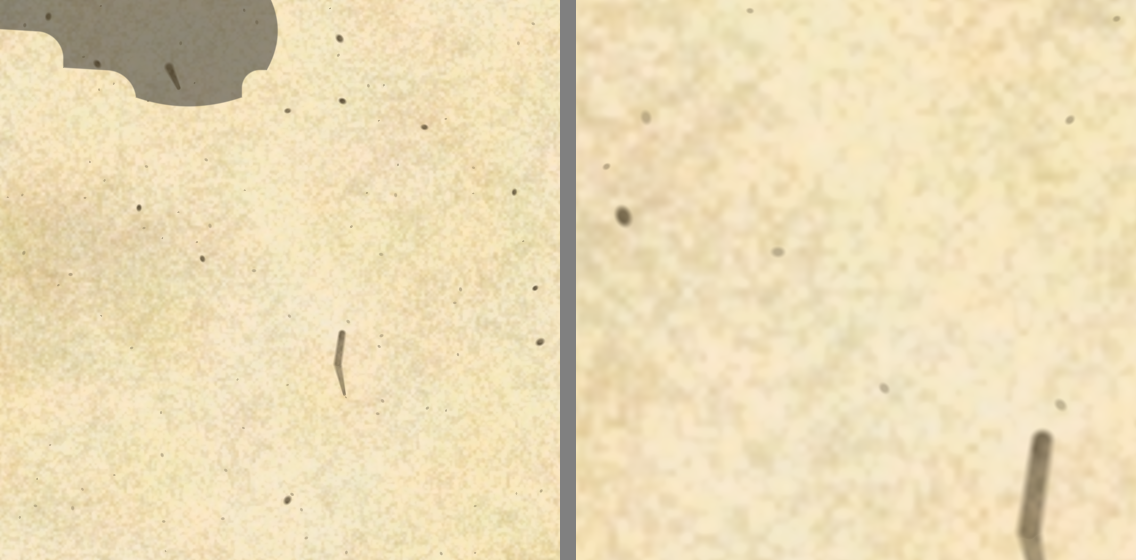
Left: the whole. Right: its middle third, enlarged.
This texture is drawn by a WebGL 2 fragment shader. Its source:

```glsl
#version 300 es
precision highp float;
// Aged cream paper with fine grain, dark specks, fibres and a scalloped grey patch.
uniform vec2 u_resolution;
out vec4 fragColor;

float hash(vec2 p) {
  vec3 q = fract(p.xyx * 0.1031);
  q += dot(q, q.yzx + 33.33);
  return fract((q.x + q.y) * q.z);
}

float noise(vec2 p) {
  vec2 i = floor(p), f = fract(p);
  f = f * f * (3.0 - 2.0 * f);
  return mix(mix(hash(i), hash(i + vec2(1, 0)), f.x),
             mix(hash(i + vec2(0, 1)), hash(i + vec2(1, 1)), f.x), f.y);
}

// Noise centred on zero
float signedNoise(vec2 p) { return noise(p) - 0.5; }

// One randomly turned oval in some of the grid cells
float specks(vec2 uv, float cells, float share, float radius) {
  vec2 grid = uv * cells, id = floor(grid) + cells * 3.7;
  vec2 jitter = vec2(hash(id + 71.3), hash(id + 137.9));
  vec2 d = (fract(grid) - 0.2 - 0.6 * jitter) / cells;
  float angle = 6.283 * hash(id + 211.7);
  d = mat2(cos(angle), -sin(angle), sin(angle), cos(angle)) * d;
  float size = radius * (0.6 + 0.6 * hash(id + 307.1));
  float oval = 1.0 - smoothstep(0.3 * size, size, length(d * vec2(0.75, 1.0)));
  return oval * step(1.0 - share, hash(id));
}

// Soft stroke that narrows from a to b
float fibre(vec2 p, vec2 a, vec2 b, float startWidth, float endWidth) {
  vec2 ab = b - a;
  float along = clamp(dot(p - a, ab) / dot(ab, ab), 0.0, 1.0);
  float width = mix(startWidth, endWidth, along);
  return 1.0 - smoothstep(0.3 * width, width, length(p - a - ab * along));
}

// Quadrant reaching towards -x and +y from a rounded corner
float lobe(vec2 p, vec2 corner, float radius) {
  vec2 q = vec2(p.x - corner.x, corner.y - p.y) + radius;
  return length(max(q, 0.0)) + min(max(q.x, q.y), 0.0) - radius;
}

// Signed distance to the patch; y is measured down from the top edge
float patchDistance(vec2 p) {
  float bow = max(p.x - 0.337, -0.12);
  float side = p.x - 0.496 + 4.0 * (p.y - 0.055) * (p.y - 0.055);
  float body = max(side, p.y - 0.19 + 1.8 * bow * bow);
  vec2 sloped = p - vec2(0.0, 0.06 * p.x);
  float bites = min(lobe(sloped, vec2(0.113, 0.052), 0.045),
                    lobe(sloped, vec2(0.243, 0.114), 0.05));
  bites = min(bites, lobe(vec2(-p.x, p.y), vec2(-0.432, 0.125), 0.032));
  return max(body, -bites);
}

void main() {
  vec2 uv = gl_FragCoord.xy / u_resolution.y;

  // Broad mottling, darker towards the left
  float mottle = 0.34 * signedNoise(uv * 5.0 + 2.3) + 0.26 * signedNoise(uv * 12.0 + 40.0)
               + 0.18 * signedNoise(uv * 28.0 + 90.0);
  float wobble = 0.06 * signedNoise(uv * 9.0 + 15.0);
  float band = smoothstep(0.27, 0.36, uv.y + wobble) * (1.0 - smoothstep(0.5, 0.85, uv.y));
  float left = 1.0 - smoothstep(0.0, 0.55, uv.x + wobble);
  float tone = 0.86 + mottle - left * (0.12 + 0.3 * band);

  // Fine grain
  float grain = 0.6 * signedNoise(uv * 130.0) + 0.42 * signedNoise(uv * 205.0 + 31.0)
              + 0.25 * signedNoise(uv * 65.0 + 57.0);
  tone += grain;
  tone -= 0.35 * specks(uv, 4.0, 0.3, 0.03);
  tone = min(tone, 1.0 + 0.25 * (tone - 1.0));
  vec3 colour = mix(vec3(0.85, 0.77, 0.58), vec3(0.965, 0.906, 0.755), tone);

  // Faint drifts of pink, green and yellow
  colour += vec3(0.025, -0.012, -0.01) * signedNoise(uv * 14.0 + 120.0);
  colour.b += 0.05 * signedNoise(uv * 7.0 + 170.0) + 0.05 * signedNoise(uv * 90.0 + 7.0);
  colour.r += 0.025 * signedNoise(uv * 80.0 + 210.0);

  // Grey patch, with the grain softened
  float pixel = 1.0 / u_resolution.y;
  float inside = 1.0 - smoothstep(-pixel, pixel, patchDistance(vec2(uv.x, 1.0 - uv.y)));
  vec3 grey = mix(vec3(0.54, 0.51, 0.43), colour * vec3(0.575, 0.586, 0.615), 0.75);
  colour = mix(colour, grey, inside);

  // Specks and fibres
  float ink = 0.85 * specks(uv, 7.0, 0.25, 0.0095);
  ink = max(ink, 0.35 * specks(uv, 36.0, 0.07, 0.0035));
  ink = max(ink, 0.7 * fibre(uv, vec2(0.611, 0.404), vec2(0.603, 0.35), 0.009, 0.01));
  ink = max(ink, 0.6 * fibre(uv, vec2(0.603, 0.35), vec2(0.615, 0.296), 0.01, 0.004));
  ink = max(ink, 0.7 * fibre(uv, vec2(0.302, 0.88), vec2(0.319, 0.843), 0.011, 0.005));
  colour = mix(colour, vec3(0.27, 0.22, 0.13), ink * (0.85 + 0.5 * grain));

  fragColor = vec4(clamp(colour, 0.0, 1.0), 1.0);
}
```
